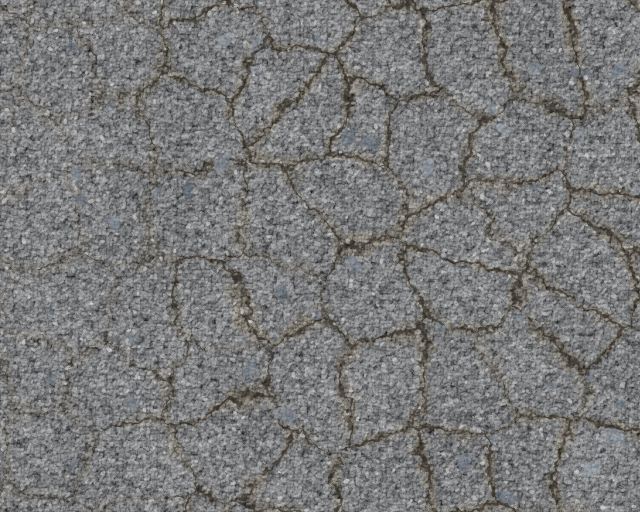
This texture is drawn by a Shadertoy shader. Its source:

```glsl
const vec3 ASPHALT = vec3(0.508, 0.511, 0.517);
const vec3 SAND = vec3(0.510, 0.488, 0.448);
const vec3 CREVICE = vec3(0.250, 0.235, 0.210);
const vec3 BLUE_STONE = vec3(0.475, 0.505, 0.540);
const vec3 PALE_CHIP = vec3(0.770, 0.765, 0.755);
const vec2 LIGHT = vec2(-0.5, 0.86);

vec2 hash2(vec2 p) {
    vec3 q = fract(p.xyx * vec3(0.1031, 0.1030, 0.0973));
    q += dot(q, q.yzx + 33.33);
    return fract((q.xx + q.yz) * q.zy);
}

vec2 gradient(vec2 cell) {
    float angle = 6.2832 * hash2(cell).x;
    return vec2(cos(angle), sin(angle));
}

float gradientNoise(vec2 p) {
    vec2 i = floor(p), f = p - i;
    vec2 u = f * f * f * (f * (f * 6.0 - 15.0) + 10.0);
    vec2 e = vec2(1, 0);
    float low = mix(dot(gradient(i), f), dot(gradient(i + e), f - e), u.x);
    float high = mix(dot(gradient(i + e.yx), f - e.yx), dot(gradient(i + 1.0), f - 1.0), u.x);
    return mix(low, high, u.y);
}

vec2 noise2(vec2 p) {
    return vec2(gradientNoise(p), gradientNoise(p + 71.7));
}

// Rough surface height, from coarse lumps to single grains
float grainHeight(vec2 p) {
    return 0.40 * gradientNoise(p * 48.0) + 0.45 * gradientNoise(p * 97.0 + 13.0)
         + 0.45 * gradientNoise(p * 185.0 + 29.0);
}

vec2 jitteredCentre(vec2 cell) {
    return cell + 0.1 + 0.8 * hash2(cell);
}

// Closest jittered centre: its cell and its distance
vec3 nearestCell(vec2 p) {
    vec2 home = floor(p);
    vec3 nearest = vec3(home, 1e3);
    for (int y = -1; y <= 1; y++)
    for (int x = -1; x <= 1; x++) {
        vec2 cell = home + vec2(x, y);
        float d = distance(jitteredCentre(cell), p);
        if (d < nearest.z) nearest = vec3(cell, d);
    }
    return nearest;
}

// Flat crushed grains of random tone with dark gaps between them
float crushedGrain(vec2 p) {
    vec3 grain = nearestCell(p);
    return hash2(grain.xy + 19.0).y - 0.5 - 0.9 * smoothstep(0.42, 0.75, grain.z);
}

// Distance to the nearest slab border, and a random value for that border
vec2 slabBorder(vec2 p) {
    vec2 nearest = nearestCell(p).xy;
    vec2 a = jitteredCentre(nearest), border = vec2(1e3, 0);
    for (int y = -2; y <= 2; y++)
    for (int x = -2; x <= 2; x++) {
        if (x == 0 && y == 0) continue;
        vec2 cell = nearest + vec2(x, y), b = jitteredCentre(cell);
        float d = dot(0.5 * (a + b) - p, normalize(b - a));
        if (d < border.x) border = vec2(d, hash2(nearest + cell + 40.0).x);
    }
    return border;
}

// Scattered angular stones: coverage and a random tone
vec2 scatterStones(vec2 p, float scale, float share, vec2 sizes, float pixel) {
    p *= scale;
    float blur = 0.6 * scale * pixel;
    vec2 home = floor(p), stone = vec2(0);
    for (int y = -1; y <= 1; y++)
    for (int x = -1; x <= 1; x++) {
        vec2 cell = home + vec2(x, y), kind = hash2(cell + 57.0);
        if (kind.x > share) continue;
        float c = cos(6.2832 * kind.y), s = sin(6.2832 * kind.y);
        vec2 q = abs(mat2(c, s, -s, c) * (p - cell - 0.2 - 0.6 * hash2(cell)));
        float radius = mix(sizes.x, sizes.y, fract(kind.y * 7.0));
        float d = max(0.65 * q.x + 0.85 * q.y, max(0.85 * q.x, 1.35 * q.y)) - radius;
        float cover = smoothstep(blur, -blur, d);
        if (cover > stone.x) stone = vec2(cover, kind.x / share);
    }
    return stone;
}

void mainImage(out vec4 fragColor, in vec2 fragCoord) {
    float pixel = 1.0 / iResolution.y;
    vec2 p = fragCoord * pixel + 3.0;
    float across = fragCoord.x / iResolution.x;

    // Lit grain with crushed facets
    float height = grainHeight(p);
    float relief = height - grainHeight(p + 0.0036 * LIGHT);
    vec2 rough = p + 0.003 * noise2(p * 110.0);
    float facets = 0.11 * crushedGrain(rough * 78.0) + 0.13 * crushedGrain(rough * 150.0);
    float shade = 0.22 * relief + 0.08 * height + facets + 0.045 * gradientNoise(p * 5.0) + 0.02;

    // Ragged crack network, fainter towards the left
    vec2 bent = p + 0.034 * noise2(p * 7.0) + 0.020 * noise2(p * 20.0)
              + 0.010 * noise2(p * 55.0) + 0.006 * noise2(p * 130.0);
    vec2 border = slabBorder(bent * 6.3);
    float gap = border.x / 6.3;
    float strength = mix(0.45, 1.0, smoothstep(0.0, 0.5, border.y))
                   * mix(0.40, 1.0, smoothstep(0.08, 0.42, across));
    float broken = clamp(0.75 + 0.9 * gradientNoise(p * 15.0) + 0.9 * gradientNoise(p * 60.0), 0.0, 1.3);
    float width = 0.0034 * strength * broken;
    float crack = smoothstep(width + pixel, width - pixel, gap) * smoothstep(0.0003, 0.0018, width);
    float spread = 0.010 + 0.018 * gradientNoise(p * 12.0 + 5.0) + 0.014 * height;
    float sand = smoothstep(spread + 0.005, spread - 0.005, gap) * (0.2 + 0.65 * strength);
    float hollow = smoothstep(0.009, 0.001, gap) * strength;

    // Stones set in the binder
    vec2 pits = scatterStones(p + 9.0, 47.0, 0.32, vec2(0.10, 0.28), pixel);
    vec2 chips = scatterStones(p, 58.0, 0.44, vec2(0.10, 0.29), pixel);
    vec2 stones = scatterStones(p + 4.0, 17.0, 0.15, vec2(0.12, 0.32), pixel);

    vec3 color = mix(ASPHALT, SAND, sand) + shade - 0.07 * hollow;
    color -= 0.12 * pits.x * (0.3 + pits.y) * (1.0 - 0.5 * sand);
    color = mix(color, BLUE_STONE + 0.16 * (stones.y - 0.4) + 0.45 * shade, 0.8 * stones.x);
    color = mix(color, PALE_CHIP + 0.4 * shade, chips.x * mix(0.1, 0.85, chips.y * chips.y));
    color = mix(color, CREVICE + 0.35 * shade, 0.85 * crack);
    fragColor = vec4(clamp(color, 0.0, 1.0), 1.0);
}
```
